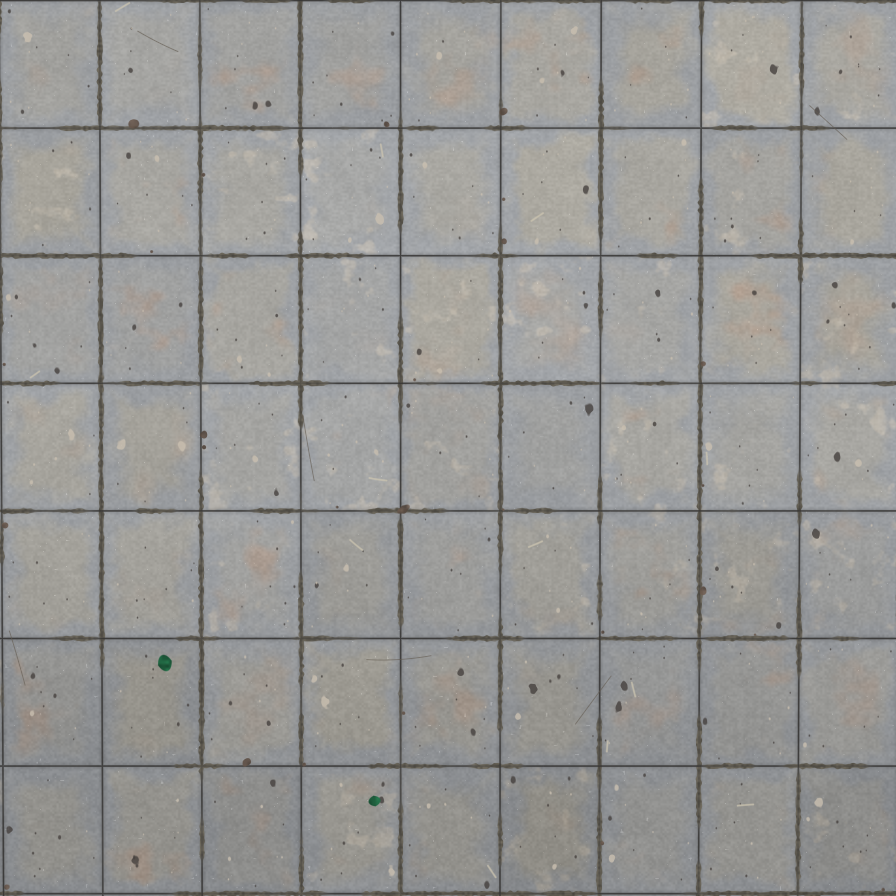
Reproduce this texture procedurally as a three.js fragment shader.

```glsl
// Weathered grey concrete pavers in nine columns and seven rows, with dirty joints and scattered debris.
varying vec2 vUv;

// Layout: the columns converge slightly from top to bottom.
const vec2 ORIGIN_BOTTOM = vec2(0.0040, 0.0026);
const vec2 ORIGIN_TOP = vec2(-0.0010, 0.0026);
const vec2 PITCH_BOTTOM = vec2(0.1108, 0.1424);
const vec2 PITCH_TOP = vec2(0.1120, 0.1424);
const float GAP_HALF = 0.0009;
const float DIRT_HALF = 0.0027;
const float SOFT = 0.0009;
const float GRAIN = 0.075;
const int SPECKS = 9;
const int CLODS = 26;
const int STRAWS = 18;

const vec3 EDGE_BLUE = vec3(0.610, 0.622, 0.637);
const vec3 CORE_WARM = vec3(0.645, 0.635, 0.605);
const vec3 RUST = vec3(0.690, 0.595, 0.530);
const vec3 PALE = vec3(0.790, 0.750, 0.690);
const vec3 GAP_DARK = vec3(0.210, 0.205, 0.200);
const vec3 DIRT = vec3(0.365, 0.345, 0.300);
const vec3 PEBBLE = vec3(0.270, 0.250, 0.240);
const vec3 CLOD = vec3(0.370, 0.310, 0.270);
const vec3 STRAW = vec3(0.800, 0.770, 0.690);
const vec3 TWIG = vec3(0.390, 0.360, 0.320);
const vec3 LEAF = vec3(0.120, 0.370, 0.240);

float hash(vec2 p) {
  return fract(sin(dot(p, vec2(127.1, 311.7))) * 43758.5453);
}

vec2 hash2(vec2 p) {
  return vec2(hash(p), hash(p + 37.3));
}

float noise(vec2 p) {
  vec2 i = floor(p), f = fract(p);
  f = f * f * (3.0 - 2.0 * f);
  return mix(mix(hash(i), hash(i + vec2(1.0, 0.0)), f.x),
             mix(hash(i + vec2(0.0, 1.0)), hash(i + 1.0), f.x), f.y);
}

float fbm(vec2 p) {
  return 0.55 * noise(p) + 0.3 * noise(p * 2.1 + 7.0) + 0.15 * noise(p * 4.3 + 19.0);
}

float cover(float d) {
  return 1.0 - smoothstep(-SOFT, SOFT, d);
}

vec2 turn(vec2 p, float a) {
  return vec2(p.x * cos(a) + p.y * sin(a), p.y * cos(a) - p.x * sin(a));
}

float leafShape(vec2 p, vec2 size) {
  return (length(p / size) - 1.0 + 0.5 * abs(p.x) / size.x) * size.y;
}

void main() {
  vec2 uv = vUv;
  vec2 pitch = mix(PITCH_BOTTOM, PITCH_TOP, uv.y);
  vec2 grid = (uv - mix(ORIGIN_BOTTOM, ORIGIN_TOP, uv.y)) / pitch;
  vec2 id = floor(grid), cell = fract(grid);
  vec2 line = floor(grid + 0.5);
  vec2 joint = abs(grid - line) * pitch;
  float rough = noise(uv * 230.0);
  float cloud = fbm(uv * 38.0);

  // Paver face: cool rim, warm worn core, rust blushes.
  float inset = min(joint.x, joint.y) + (cloud - 0.5) * 0.035;
  float core = smoothstep(0.004, mix(0.018, 0.036, hash(id + 5.0)), inset);
  vec3 color = mix(EDGE_BLUE, CORE_WARM, core * mix(0.35, 1.1, hash(id + 1.0)));
  float blush = smoothstep(0.56, 0.85, fbm(uv * 24.0 + 40.0)) * core;
  color = mix(color, RUST, blush * hash(id + 9.0) * 0.7);
  float bloom = smoothstep(0.66, 0.82, fbm(uv * 46.0 + 80.0)) * step(0.6, hash(id + 3.0));
  color = mix(color, PALE, bloom * 0.45);
  color *= mix(0.885, 1.015, smoothstep(0.0, 0.6, uv.y));
  color *= 0.975 + 0.06 * hash(id + 13.0) + 0.06 * (cloud - 0.5);
  color += GRAIN * (0.6 * noise(uv * 420.0) + 0.4 * rough - 0.5);
  color += 0.10 * smoothstep(0.93, 1.0, noise(uv * 310.0 + 11.0));

  // Small pebbles and pale chips on each paver.
  for (int i = 0; i < SPECKS; i++) {
    vec2 key = id * 17.0 + float(i) * 3.7;
    vec2 offset = (cell - mix(vec2(0.06), vec2(0.94), hash2(key))) * pitch;
    float size = mix(0.0007, 0.0046, pow(hash(key + 2.0), 7.0));
    float d = length(offset * vec2(1.0, 0.75)) - size * (0.65 + 0.7 * rough);
    vec3 tint = mix(PEBBLE, PALE, step(0.56, hash(key + 4.0)));
    color = mix(color, tint, cover(d) * 0.8);
  }

  // Joints: a thin dark gap, partly filled with wider crumbly dirt.
  vec2 fill = vec2(noise(vec2(grid.y * 2.6, line.x * 7.3)), noise(vec2(grid.x * 2.6, line.y * 9.1 + 50.0)));
  vec2 dirty = smoothstep(0.32, 0.58, fill);
  vec2 width = DIRT_HALF * dirty * (0.45 + 0.95 * rough);
  float dirt = max(cover(joint.x - width.x) * dirty.x, cover(joint.y - width.y) * dirty.y);
  vec2 gapFade = 1.0 - 0.65 * dirty;
  float gap = max(cover(joint.x - GAP_HALF) * gapFade.x, cover(joint.y - GAP_HALF) * gapFade.y);
  color *= 1.0 - 0.10 * (1.0 - smoothstep(0.0, 0.006, min(joint.x, joint.y)));
  color = mix(color, DIRT * (0.8 + 0.4 * noise(uv * 350.0)), dirt * 0.92);
  color = mix(color, GAP_DARK, gap * 0.9);

  // Clods caught along the joints.
  for (int i = 0; i < CLODS; i++) {
    vec2 key = vec2(float(i) * 5.3, 71.0);
    vec2 place = hash2(key) * vec2(9.0, 7.0);
    if (hash(key + 6.0) < 0.6) place.x = floor(place.x) + 0.03;
    else place.y = floor(place.y) + 0.03;
    float size = mix(0.002, 0.0075, pow(hash(key + 8.0), 3.0));
    float d = length((grid - place) * pitch) - size * (0.4 + 0.9 * noise(uv * 140.0));
    color = mix(color, CLOD * (0.8 + 0.4 * rough), cover(d) * 0.9);
  }

  // Short pale straws and long thin twigs, slightly bent.
  for (int i = 0; i < STRAWS; i++) {
    vec2 key = vec2(float(i) * 4.1, 23.0);
    float twig = step(0.68, hash(key + 3.0));
    float reach = mix(0.008, 0.034, twig) * (0.6 + 0.6 * hash(key + 5.0));
    vec2 p = turn(uv - hash2(key), hash(key + 7.0) * 6.283);
    p.y += p.x * p.x * 6.0 * (hash(key + 9.0) - 0.5);
    float d = length(vec2(max(abs(p.x) - reach, 0.0), p.y)) - mix(0.0010, 0.0004, twig);
    color = mix(color, mix(STRAW, TWIG, twig), cover(d) * 0.75);
  }

  // Two green leaf scraps.
  float leaf = leafShape(turn(uv - vec2(0.184, 0.260), 1.9), vec2(0.014, 0.008));
  leaf = min(leaf, leafShape(turn(uv - vec2(0.418, 0.106), 0.2), vec2(0.010, 0.006)));
  color = mix(color, LEAF * (0.8 + 0.5 * rough), cover(leaf));

  gl_FragColor = vec4(color, 1.0);
}
```
